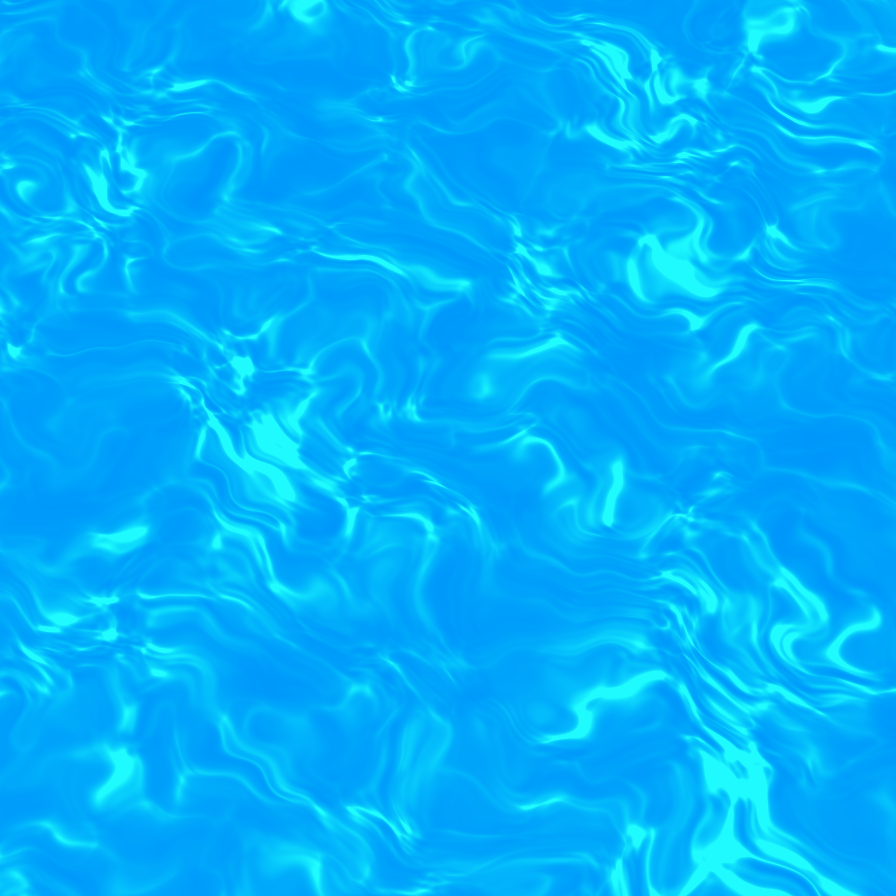
A Shadertoy shader for this texture:

```glsl
const vec3 DEEP_BLUE = vec3(0.0, 0.57, 0.98);
const float GREEN_MEDIAN_LOG = -2.3;   // log of the median green added to DEEP_BLUE
const float GREEN_SPREAD = 0.6;        // skew of the light towards rare glints
const float MAX_LIGHT = 2.35;
const float CONTRAST = 1.2;
const float FLOW_ANGLE = -0.62;        // ripples run down to the right
const float PERSPECTIVE = 0.42;        // flattening of the far water
const float BROAD_SCALE = 3.6;
const float PATCH_SCALE = 8.5;
const vec2 WEB_SCALE = vec2(4.6, 7.5);
const vec2 FINE_WEB_SCALE = vec2(8.0, 15.0);
const vec2 STREAK_SCALE = vec2(15.0, 36.0);
const vec2 GRAIN_SCALE = vec2(45.0, 80.0);
const float WEB_SHARPNESS = 9.0;
const float WEB_MEAN = 0.38;

float hash(vec2 cell) {
    uvec2 k = uvec2(ivec2(cell)) * uvec2(1597334673u, 3812015801u);
    uint h = (k.x ^ k.y) * 1597334673u;
    h = (h ^ (h >> 15u)) * 2246822519u;
    h ^= h >> 13u;
    return float(h >> 8u) / 16777216.0;
}

float cornerSlope(vec2 cell, vec2 offset) {
    float angle = 6.28319 * hash(cell);
    return dot(vec2(cos(angle), sin(angle)), offset);
}

float gradientNoise(vec2 p) {
    vec2 cell = floor(p);
    vec2 f = p - cell;
    vec2 u = f * f * f * (f * (f * 6.0 - 15.0) + 10.0);
    vec2 e = vec2(0.0, 1.0);
    float low = mix(cornerSlope(cell, f), cornerSlope(cell + e.yx, f - e.yx), u.x);
    float high = mix(cornerSlope(cell + e.xy, f - e.xy), cornerSlope(cell + e.yy, f - e.yy), u.x);
    return mix(low, high, u.y);
}

mat2 rotation(float angle) {
    float c = cos(angle), s = sin(angle);
    return mat2(c, s, -s, c);
}

float twoOctaves(vec2 p) {
    return gradientNoise(p) + 0.42 * gradientNoise(rotation(0.5) * p * 2.1 + 31.7);
}

// Bright curves where the noise crosses zero, as in light focused by waves
float causticWeb(vec2 p) {
    float n = twoOctaves(p);
    return exp(-WEB_SHARPNESS * (sqrt(n * n + 0.0009) - 0.03));
}

float waterLight(vec2 uv) {
    // Far water is narrower and flatter
    vec2 surface = vec2((uv.x - 0.5) * (1.0 + 0.3 * uv.y), uv.y * (1.0 + PERSPECTIVE * uv.y));

    // Bend the ripples at two sizes
    vec2 bend = 0.13 * vec2(gradientNoise(surface * 5.0 + 3.3), gradientNoise(surface * 5.0 + 47.1));
    bend += 0.04 * vec2(gradientNoise(surface * 15.0 + 8.9), gradientNoise(surface * 15.0 + 71.3));
    vec2 flow = rotation(-FLOW_ANGLE) * (surface + bend);

    // Broad shade and softer patches
    float broad = gradientNoise(surface * BROAD_SCALE + 12.4);
    float patches = twoOctaves((surface + bend) * PATCH_SCALE + 5.6);
    float lit = smoothstep(-0.25, 0.4, broad + patches);

    // Caustic curves, streaks and grain, strongest in lit water
    float web = causticWeb(flow * WEB_SCALE + 21.8) - WEB_MEAN;
    float fineWeb = causticWeb(flow * FINE_WEB_SCALE + 63.2) - WEB_MEAN;
    float streaks = twoOctaves(flow * STREAK_SCALE + 90.5);
    float grain = gradientNoise(flow * GRAIN_SCALE + 7.7);

    float light = 1.5 * broad + 1.3 * patches + 1.5 * web;
    light += fineWeb * mix(0.6, 1.6, lit);
    light += streaks * mix(0.7, 2.8, lit);
    light += grain * mix(0.4, 1.2, lit);
    light -= 0.45 * (uv.y - 0.5);
    return min(CONTRAST * light, MAX_LIGHT);
}

void mainImage(out vec4 fragColor, in vec2 fragCoord) {
    vec2 uv = fragCoord / iResolution.xy;

    // Skewed ramp from deep blue to cyan glints
    float addedGreen = exp(GREEN_MEDIAN_LOG + GREEN_SPREAD * waterLight(uv));
    float glint = max(addedGreen - 0.03, 0.0) / 0.35;
    vec3 color = DEEP_BLUE + vec3(0.1 * glint * glint, addedGreen, 0.01 * glint);
    fragColor = vec4(clamp(color, 0.0, 1.0), 1.0);
}
```
